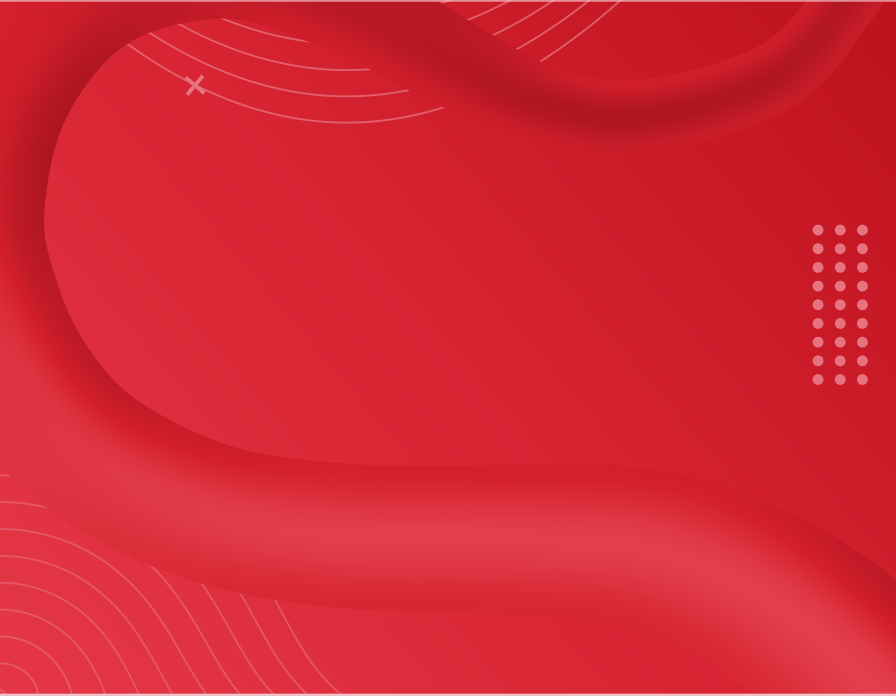
Reproduce this background procedurally as a Shadertoy shader.

```glsl
// Red abstract background: a glossy winding ribbon over a gradient, with contour lines, a dot grid and a cross.

// Design units: the canvas is UNITS tall, y runs downwards.
const float UNITS = 596.0;

const vec3 BACK_LIGHT = vec3(0.89, 0.21, 0.27);
const vec3 BACK_MID   = vec3(0.845, 0.14, 0.20);
const vec3 BACK_DARK  = vec3(0.75, 0.075, 0.125);
const vec3 TUBE_DARK  = vec3(0.68, 0.085, 0.13);
const vec3 TUBE_MID   = vec3(0.83, 0.12, 0.175);
const vec3 TUBE_LIGHT = vec3(0.89, 0.245, 0.295);
const vec3 ACCENT     = vec3(0.91, 0.45, 0.50);
const vec3 BORDER     = vec3(0.95, 0.76, 0.78);

const float LINE_HALF = 0.8;
const vec2  DOT_START = vec2(700.5, 197.0);
const vec2  DOT_STEP  = vec2(19.0, 16.0);
const vec2  DOT_LAST  = vec2(2.0, 8.0);
const float DOT_RADIUS = 4.6;
const vec2  CROSS_CENTRE = vec2(167.0, 73.0);

// Ribbon centre line and half widths
const int KNOTS = 22;
const int STEPS = 8;
const vec2 PATH[KNOTS] = vec2[](
    vec2(770, -70), vec2(722, 5), vec2(660, 68), vec2(545, 100),
    vec2(460, 87), vec2(390, 55), vec2(300, 5), vec2(195, -33),
    vec2(79, -13), vec2(2, 72), vec2(-25, 180), vec2(-11, 261),
    vec2(25, 332), vec2(83, 392), vec2(182, 440), vec2(296, 459),
    vec2(400, 461), vec2(495, 463), vec2(567, 473), vec2(646, 505),
    vec2(721, 559), vec2(790, 630));
const float RADIUS[KNOTS] = float[](
    25.0, 27.0, 30.0, 31.0, 33.0, 38.0, 42.0, 49.0, 59.0, 62.0, 63.0,
    63.0, 61.0, 60.0, 60.0, 62.0, 62.5, 65.0, 69.0, 73.0, 78.0, 82.0);

// Ribbon tone at the inner edge, core and outer edge, every third knot
const vec3 TONES[8] = vec3[](
    vec3(0.35, 0.10, 0.40), vec3(0.38, 0.00, 0.48),
    vec3(0.45, 0.12, 0.10), vec3(0.00, 0.48, 0.60),
    vec3(0.22, 0.85, 0.85), vec3(0.52, 1.00, 0.62),
    vec3(0.48, 1.00, 0.62), vec3(0.10, 1.00, 0.70));

vec2 catmullRom(vec2 a, vec2 b, vec2 c, vec2 d, float t) {
    return b + 0.5 * t * (c - a + t * (2.0 * a - 5.0 * b + 4.0 * c - d
             + t * (3.0 * (b - c) + d - a)));
}

// Returns edge distance, position across (+1 inner, -1 outer) and knot position
vec3 ribbon(vec2 p) {
    vec3 best = vec3(1e5, 0.0, 0.0);
    for (int i = 0; i < KNOTS - 1; i++) {
        vec2 a = PATH[max(i - 1, 0)], b = PATH[i];
        vec2 c = PATH[i + 1], d = PATH[min(i + 2, KNOTS - 1)];
        vec2 from = b;
        for (int j = 0; j < STEPS; j++) {
            vec2 to = catmullRom(a, b, c, d, float(j + 1) / float(STEPS));
            vec2 dir = to - from, rel = p - from;
            float h = clamp(dot(rel, dir) / dot(dir, dir), 0.0, 1.0);
            float t = (float(j) + h) / float(STEPS);
            float r = mix(RADIUS[i], RADIUS[i + 1], t);
            float dist = length(rel - h * dir);
            if (dist - r < best.x) {
                float side = sign(dir.y * rel.x - dir.x * rel.y);
                best = vec3(dist - r, side * dist / r, float(i) + t);
            }
            from = to;
        }
    }
    return best;
}

vec3 ribbonColour(float across, float knot) {
    float s = knot / 3.0;
    int k = min(int(s), 6);
    vec3 tones = mix(TONES[k], TONES[k + 1], smoothstep(0.0, 1.0, s - float(k)));
    float edge = across > 0.0 ? tones.x : tones.z;
    float tone = mix(tones.y, edge, smoothstep(0.0, 1.0, abs(across)));
    return tone < 0.5 ? mix(TUBE_DARK, TUBE_MID, tone * 2.0)
                      : mix(TUBE_MID, TUBE_LIGHT, tone * 2.0 - 1.0);
}

float cover(float d, float px) { return clamp(0.5 - d / px, 0.0, 1.0); }

// Evenly spaced level lines of a field, up to a last level
float contours(float level, float first, float gap, float last, float px) {
    float slope = length(vec2(dFdx(level), dFdy(level))) / px;
    float d = abs(fract((level - first) / gap + 0.5) - 0.5) * gap;
    return cover(d / max(slope, 1e-3) - LINE_HALF, px) * step(level, last);
}

void mainImage(out vec4 fragColor, in vec2 fragCoord) {
    float px = UNITS / iResolution.y;
    vec2 p = vec2(fragCoord.x, iResolution.y - fragCoord.y) * px;

    // Diagonal background
    vec2 uv = fragCoord / iResolution.xy;
    float g = dot(uv, vec2(0.6, 0.4));
    vec3 col = mix(BACK_LIGHT, BACK_MID, smoothstep(0.0, 0.55, g));
    col = mix(col, BACK_DARK, clamp((g - 0.5) / 0.46, 0.0, 1.0));

    // Hanging arcs at the top, hill contours at the lower left
    float arcs = p.y + pow(abs(p.x - 297.0), 2.0) / 524.0;
    float rise = UNITS - 2.0 - p.y;
    float hill = length(vec2(p.x / (1.05 + 0.2 * exp(-rise / 40.0)), rise));
    col = mix(col, ACCENT, 0.75 * contours(arcs, 15.0, 22.5, 112.0, px));
    col = mix(col, ACCENT, 0.55 * contours(hill, 26.0, 23.0, 244.0, px));

    // Ribbon
    vec3 tube = ribbon(p);
    col = mix(col, ribbonColour(tube.y, tube.z), cover(tube.x, px));

    // Dot grid
    vec2 cell = clamp(round((p - DOT_START) / DOT_STEP), vec2(0), DOT_LAST);
    float dots = length(p - DOT_START - cell * DOT_STEP) - DOT_RADIUS;
    col = mix(col, ACCENT, cover(dots, px));

    // Cross
    vec2 q = mat2(0.77, -0.64, 0.64, 0.77) * (p - CROSS_CENTRE);
    q = abs(q);
    float bars = max(min(q.x, q.y) - 1.7, max(q.x, q.y) - 10.5);
    col = mix(col, ACCENT, cover(bars, px));

    // Pale rims at the top and bottom
    float rim = max(0.7 * cover(p.y - 1.5, px), cover(UNITS - 2.0 - p.y, px));
    fragColor = vec4(mix(col, BORDER, rim), 1.0);
}
```
